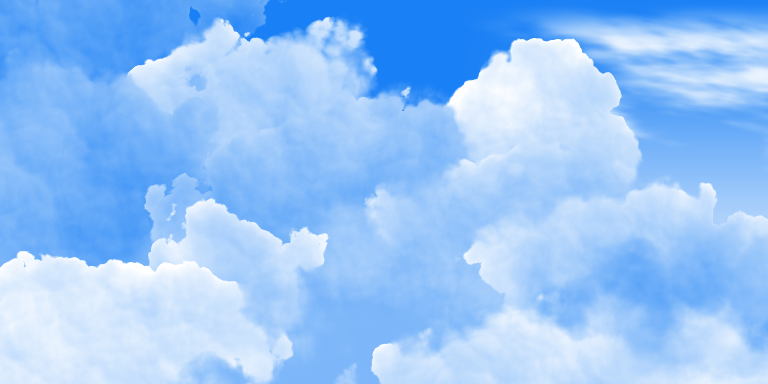
This texture is drawn by a Shadertoy shader. Its source:

```glsl
// Billowing cumulus banks with sunlit rims against a deep blue sky.

const vec3 DEEP_BLUE = vec3(0.08, 0.49, 0.96);
const vec3 SUN_WHITE = vec3(1.0);
const vec2 TO_SUN = vec2(0.012, 0.016);
const float BILLOW_SCALE = 5.0;   // puffs per canvas height
const float BILLOW_DEPTH = 0.22;
const float LUMP_DEPTH = 0.26;
const float WARP = 0.07;
const float RIM_GLOW = 0.2;
const float RIM_WIDTH = 0.025;
const float CRISP_EDGE = 0.008;
const float HAZY_EDGE = 0.12;

// Cloud banks from back to front: centre and radii, in canvas heights.
const int BANK_COUNT = 11;
const vec4 BANKS[BANK_COUNT] = vec4[](
    vec4(0.20, 0.93, 0.42, 0.20),
    vec4(0.72, 0.70, 0.34, 0.24),
    vec4(0.18, 0.54, 0.36, 0.34),
    vec4(1.40, 0.62, 0.23, 0.22),
    vec4(0.85, 0.40, 0.42, 0.32),
    vec4(1.32, 0.34, 0.38, 0.24),
    vec4(1.70, 0.24, 0.50, 0.24),
    vec4(0.62, 0.26, 0.22, 0.18),
    vec4(1.72, 0.22, 0.28, 0.12),
    vec4(0.25, 0.07, 0.52, 0.23),
    vec4(1.40, 0.02, 0.36, 0.16));
const float BANK_TONES[BANK_COUNT] = float[](
    0.28, 0.68, 0.42, 0.80, 0.52, 0.58, 0.68, 0.70, 0.42, 0.78, 0.74);

vec2 hash2(vec2 p) {
    vec3 q = fract(p.xyx * vec3(0.1031, 0.1030, 0.0973));
    q += dot(q, q.yzx + 33.33);
    return fract((q.xx + q.yz) * q.zy);
}

float valueNoise(vec2 p) {
    vec2 cell = floor(p), f = fract(p);
    f = f * f * (3.0 - 2.0 * f);
    float low = mix(hash2(cell).x, hash2(cell + vec2(1, 0)).x, f.x);
    float high = mix(hash2(cell + vec2(0, 1)).x, hash2(cell + vec2(1, 1)).x, f.x);
    return mix(low, high, f.y);
}

float fbm(vec2 p) {
    float sum = 0.0, amp = 0.5;
    for (int i = 0; i < 5; i++) {
        sum += amp * valueNoise(p);
        p = mat2(1.6, 1.2, -1.2, 1.6) * p + 17.3;
        amp *= 0.5;
    }
    return sum / 0.97;
}

// One octave of round puffs: high at cell points, creased between them.
float puffs(vec2 p) {
    vec2 cell = floor(p), f = fract(p);
    float nearest = 1.0;
    for (int y = -1; y <= 1; y++)
        for (int x = -1; x <= 1; x++) {
            vec2 o = vec2(x, y);
            vec2 d = o + hash2(cell + o) - f;
            nearest = min(nearest, dot(d, d));
        }
    return 1.0 - nearest;
}

float billow(vec2 p) {
    float sum = 0.0, amp = 0.5;
    for (int i = 0; i < 5; i++) {
        sum += amp * puffs(p);
        p = mat2(1.7, 1.2, -1.2, 1.7) * p + 9.7;
        amp *= 0.48;
    }
    return sum / 0.94;
}

// Sky brightness: deep overhead, hazy below, streaked on the right.
float skyTone(vec2 p) {
    float tone = mix(0.45, 0.02, smoothstep(0.3, 0.78, p.y));
    float right = smoothstep(1.15, 1.6, p.x);
    tone += 0.28 * right * smoothstep(1.05, 0.6, p.y);
    float streak = fbm(vec2(p.x * 2.2, p.y * 8.0 + p.x) + 4.0);
    float veil = smoothstep(0.42, 0.72, streak) * smoothstep(1.0, 0.88, p.y);
    return mix(tone, 0.92, right * veil);
}

// Lays one bank over the tone behind it.
float addBank(float behind, vec2 p, vec2 warped, int i) {
    vec4 bank = BANKS[i];
    vec2 q = (p - bank.xy) / bank.zw;
    float inside = (1.0 - length(q)) * min(bank.z, bank.w);
    if (inside < -0.2) return behind;

    vec2 seed = vec2(7.3, 3.1) * float(i + 1);
    vec2 puffPos = warped * BILLOW_SCALE + seed;
    float puff = billow(puffPos);
    float lump = fbm(p * 3.5 + seed);
    float height = inside + BILLOW_DEPTH * (puff - 0.7) + LUMP_DEPTH * (lump - 0.5);

    // Crisp crowns, with hazy stretches and soft bases.
    float haze = smoothstep(0.45, 0.68, fbm(p * 4.0 - seed));
    haze = max(haze, smoothstep(0.1, -0.8, q.y));
    float cover = smoothstep(0.0, mix(CRISP_EDGE, HAZY_EDGE, haze), height);

    float relief = puff - billow(puffPos + TO_SUN * BILLOW_SCALE);
    float mottle = fbm(warped * 5.0 + seed.yx) - 0.5;
    float rim = exp(-max(height, 0.0) / RIM_WIDTH) * smoothstep(-0.5, 0.5, q.y);
    float tone = BANK_TONES[i] + 0.08 * q.y + 0.45 * relief + 0.45 * mottle
               + RIM_GLOW * rim * (1.0 - haze);
    return mix(behind, tone, 0.96 * cover);
}

void mainImage(out vec4 fragColor, in vec2 fragCoord) {
    vec2 p = fragCoord / iResolution.y;
    vec2 warped = p + WARP * (vec2(fbm(p * 6.0), fbm(p * 6.0 + 31.7)) - 0.5);

    float tone = skyTone(p);
    for (int i = 0; i < BANK_COUNT; i++) tone = addBank(tone, p, warped, i);

    fragColor = vec4(mix(DEEP_BLUE, SUN_WHITE, clamp(tone, 0.0, 1.0)), 1.0);
}
```
